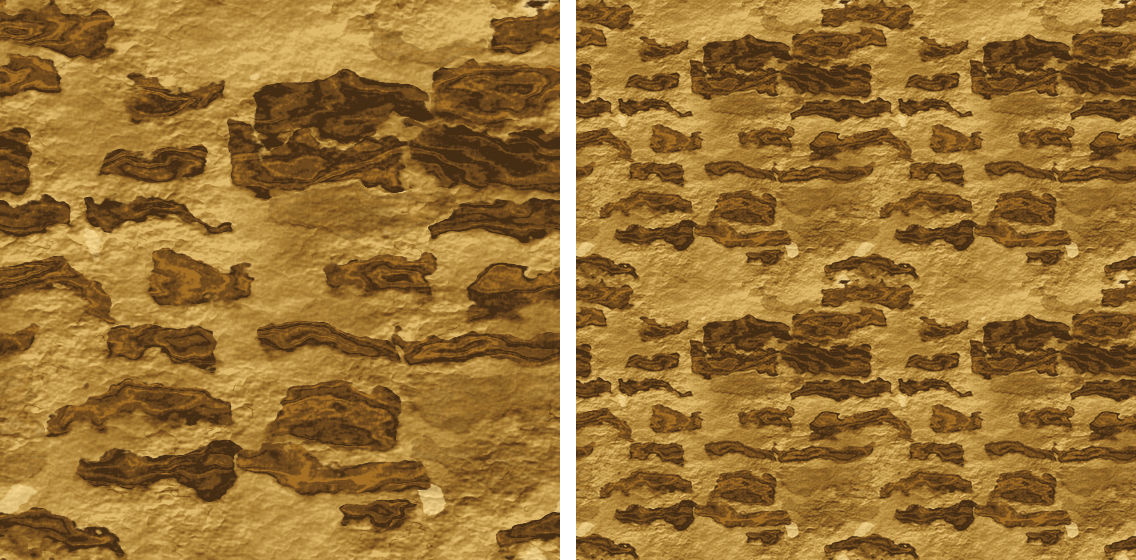
Left: one tile. Right: repeated 2 by 2.
Reproduce this texture procedurally as a Shadertoy shader.

```glsl
// Weathered wall: banded brown stone slabs set in rough, sandy ochre mortar.
const float TAU = 6.28318;
const vec2 SLAB_GRID = vec2(3.0, 9.0);
const vec2 CHIP_GRID = vec2(4.0);

// Whole-number wrap, safe against rounding at the period
vec2 wrap(vec2 cell, vec2 period) { return floor(mod(cell + 0.5, period)); }

float hash(vec2 p, float seed) {
    vec3 q = fract(vec3(p, seed) * vec3(0.1031, 0.1030, 0.0973));
    q += dot(q, q.yzx + 33.33);
    return fract((q.x + q.y) * q.z);
}

float corner(vec2 cell, vec2 offset, vec2 period, float seed) {
    float a = TAU * hash(wrap(cell, period), seed);
    return dot(vec2(cos(a), sin(a)), offset);
}

// Gradient noise that wraps after one canvas
float noise(vec2 uv, vec2 period, float seed) {
    vec2 p = uv * period, i = floor(p), f = p - i, e = vec2(1.0, 0.0);
    vec2 u = f * f * f * (f * (f * 6.0 - 15.0) + 10.0);
    float low = mix(corner(i, f, period, seed), corner(i + e.xy, f - e.xy, period, seed), u.x);
    float high = mix(corner(i + e.yx, f - e.yx, period, seed), corner(i + e.xx, f - e.xx, period, seed), u.x);
    return mix(low, high, u.y);
}

float fbm(vec2 uv, vec2 period, int octaves, float seed) {
    float sum = 0.0, amp = 1.0;
    for (int i = 0; i < octaves; i++) {
        sum += amp * noise(uv, period, seed + float(i));
        period *= 2.0;
        amp *= 0.5;
    }
    return sum;
}

// Crumbly surface height with sharp creases
float relief(vec2 uv) {
    return 0.6 * fbm(uv, vec2(9.0, 12.0), 5, 21.0) + 0.8 * abs(fbm(uv, vec2(13.0, 18.0), 4, 31.0));
}

vec3 mortarRamp(float tone) {
    float t = clamp(tone, 0.0, 1.0) * 5.0;
    vec3 c = mix(vec3(0.34, 0.22, 0.09), vec3(0.45, 0.29, 0.12), clamp(t, 0.0, 1.0));
    c = mix(c, vec3(0.56, 0.39, 0.14), clamp(t - 1.0, 0.0, 1.0));
    c = mix(c, vec3(0.66, 0.49, 0.20), clamp(t - 2.0, 0.0, 1.0));
    c = mix(c, vec3(0.76, 0.60, 0.29), clamp(t - 3.0, 0.0, 1.0));
    return mix(c, vec3(0.88, 0.73, 0.42), clamp(t - 4.0, 0.0, 1.0));
}

vec3 slabRamp(float tone) {
    vec3 c = mix(vec3(0.27, 0.175, 0.08), vec3(0.44, 0.29, 0.115), smoothstep(0.0, 0.5, tone));
    return mix(c, vec3(0.65, 0.44, 0.14), smoothstep(0.5, 1.0, tone));
}

struct Slab { float dist; float radius; float kind; float side; };

// Nearest tapered, bent slab; a mortar gap separates neighbours
Slab nearestSlab(vec2 p) {
    Slab best = Slab(1.0, 0.0, 0.0, 0.0);
    float second = 1.0, row0 = floor(p.y * SLAB_GRID.y);
    for (float j = -1.0; j <= 1.0; j++) {
        float row = row0 + j;
        float shift = hash(wrap(vec2(0.0, row), SLAB_GRID), 5.0);
        float col0 = floor(p.x * SLAB_GRID.x - shift);
        for (float i = -1.0; i <= 1.0; i++) {
            vec2 cell = vec2(col0 + i, row), id = wrap(cell, SLAB_GRID);
            if (hash(id, 6.0) > 0.94) continue;
            vec2 jitter = 0.35 * (vec2(hash(id, 7.0), hash(id, 8.0)) - 0.5);
            vec2 q = p - (cell + vec2(shift, 0.0) + 0.5 + jitter) / SLAB_GRID;
            vec2 size = mix(vec2(0.05, 0.015), vec2(0.19, 0.052), vec2(hash(id, 9.0), hash(id, 10.0)));
            q.y += q.x * 0.16 * (hash(id, 11.0) - 0.5) + q.x * q.x * 2.2 * (hash(id, 12.0) - 0.4);
            size.y *= 1.0 + 0.8 * (hash(id, 13.0) - 0.5) * clamp(q.x / size.x, -1.0, 1.0);
            float bevel = 0.5 * size.y;
            vec2 b = abs(q) - size + bevel;
            float d = length(max(b, 0.0)) + min(max(b.x, b.y), 0.0) - bevel;
            second = min(second, max(d, best.dist));
            if (d < best.dist) best = Slab(d, length(q / size), hash(id, 14.0), q.y / size.y);
        }
    }
    best.dist = max(best.dist, 0.006 - 0.5 * (second - best.dist));
    return best;
}

// Sparse pale plaster chips
float chipDistance(vec2 p) {
    float d = 1.0;
    for (int k = 0; k < 9; k++) {
        vec2 cell = floor(p * CHIP_GRID) + vec2(k % 3, k / 3) - 1.0, id = wrap(cell, CHIP_GRID);
        vec2 center = (cell + vec2(hash(id, 42.0), hash(id, 43.0))) / CHIP_GRID;
        float size = mix(-0.015, 0.032, hash(id, 44.0));
        d = min(d, length(p - center) - size);
    }
    return d;
}

void mainImage(out vec4 fragColor, in vec2 fragCoord) {
    vec2 uv = fragCoord / iResolution.xy;
    vec2 warp = vec2(fbm(uv, vec2(5.0, 7.0), 4, 51.0), fbm(uv, vec2(6.0, 8.0), 4, 55.0));
    float ragged = fbm(uv, vec2(18.0, 28.0), 4, 61.0);
    float grain = noise(uv, vec2(210.0), 71.0) + noise(uv, vec2(120.0), 72.0);
    float rough = smoothstep(-0.3, 0.3, noise(uv, vec2(5.0, 6.0), 75.0));
    float light = (relief(uv + vec2(0.0012, -0.0028)) - relief(uv)) * mix(0.6, 1.3, rough);

    // Mortar: broad stains, lit relief and short dark crevices
    float stain = fbm(uv + 0.03 * warp, vec2(4.0, 6.0), 5, 81.0);
    float crease = abs(fbm(uv + 0.01 * warp, vec2(11.0, 19.0), 4, 91.0));
    float crevice = smoothstep(0.06, 0.0, crease) * smoothstep(0.0, 0.4, ragged) * rough;
    float tone = 0.72 + 0.36 * stain - 2.2 * light + 0.08 * grain - 0.35 * crevice;

    // Slab outline and the shadow beneath it
    Slab slab = nearestSlab(uv + vec2(0.04, 0.05) * warp);
    float dist = slab.dist + 0.016 * ragged + 0.008 * stain;
    float under = smoothstep(0.2, -0.6, slab.side);
    vec3 color = mortarRamp(tone - 0.35 * under * smoothstep(0.012, 0.0, dist));

    // Pale chips lie in the mortar
    float chip = chipDistance(uv + 0.04 * warp) + 0.02 * ragged;
    vec3 chipColor = vec3(0.91, 0.79, 0.51) - 0.7 * light + 0.03 * grain;
    color = mix(color, chipColor, 0.85 * smoothstep(0.003, -0.002, chip));

    // Mineral bands: stretched layers that curl around the slab centre
    float phase = 1.3 * slab.radius + 2.4 * fbm(uv + 0.02 * warp, vec2(3.0, 11.0), 4, 101.0) + 5.0 * slab.kind;
    float wide = smoothstep(0.1, 0.9, 0.5 + 0.5 * sin(TAU * phase));
    float fine = 0.5 + 0.5 * sin(TAU * 2.7 * phase + 3.0 * stain);
    float rim = smoothstep(-0.010, -0.003, dist) * smoothstep(-0.1, 0.4, stain + 0.25 * under);
    float band = 0.1 + 0.45 * wide + 0.28 * fine + 0.4 * (slab.kind - 0.5);
    band += 0.35 * stain - 0.4 * rim + 0.24 * grain - 1.5 * light + 0.2 * ragged;
    vec3 slabColor = mix(slabRamp(band), mortarRamp(tone - 0.14), step(0.86, slab.kind) * 0.8);
    color = mix(color, slabColor, smoothstep(0.002, -0.002, dist));
    fragColor = vec4(clamp(color, 0.0, 1.0), 1.0);
}
```
